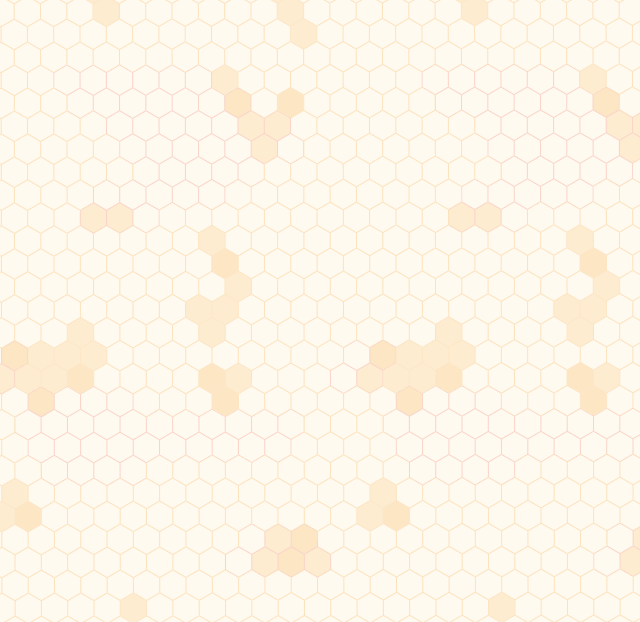
Write a WebGL 1 fragment shader that draws this pattern.

```glsl
precision highp float;

// Pale honeycomb: a staggered hexagon lattice with thin apricot outlines.
// Short random walks fill small clusters of cells, and banded noise tints
// some outlines pink; both recur every 14 columns with slight variation.

uniform vec2 u_resolution;

float hash(vec2 p) {
  return fract(sin(dot(p, vec2(127.1, 311.7))) * 43758.5453);
}

// Value noise that wraps after four lattice steps in x
float wrappedNoise(vec2 p) {
  vec2 i = floor(p);
  vec2 f = smoothstep(0.0, 1.0, p - i);
  float x0 = mod(i.x, 4.0);
  float x1 = mod(i.x + 1.0, 4.0);
  float low = mix(hash(vec2(x0, i.y)), hash(vec2(x1, i.y)), f.x);
  float high = mix(hash(vec2(x0, i.y + 1.0)), hash(vec2(x1, i.y + 1.0)), f.x);
  return mix(low, high, f.y);
}

// Inside distance to the border of an upright hexagon of width 1
float hexBorder(vec2 p) {
  p = abs(p);
  return 0.5 - max(p.x, 0.5 * p.x + 0.866 * p.y);
}

// Cell index as (half columns, rows), where x + y is always even
vec2 hexCell(vec2 p) {
  vec2 pitch = vec2(1.0, 1.732);
  vec2 evenCell = floor(p / pitch + 0.5);
  vec2 oddCell = floor(p / pitch) + 0.5;
  vec2 toEven = p - evenCell * pitch;
  vec2 toOdd = p - oddCell * pitch;
  return 2.0 * (dot(toEven, toEven) < dot(toOdd, toOdd) ? evenCell : oddCell);
}

// 1 if a random walk starting in a nearby block visits this cell
float clusterFill(vec2 cell) {
  vec2 blockSize = vec2(14.0, 5.0);
  vec2 home = floor(cell / blockSize);
  float filled = 0.0;
  for (int by = -1; by <= 1; by++) {
    for (int bx = -1; bx <= 1; bx++) {
      vec2 block = home + vec2(float(bx), float(by));
      vec2 seed = vec2(mod(block.x, 2.0), block.y) + 3.7;
      vec2 start = vec2(hash(seed), hash(seed + 5.3));
      vec2 walker = block * blockSize + floor(start * blockSize);
      walker.x += mod(walker.x + walker.y, 2.0);

      // Some copies of a cluster are missing
      float size = 1.0 + floor(6.0 * hash(seed + 9.1));
      size *= step(hash(block + 31.3), 0.9);

      float turn = floor(6.0 * hash(seed + 13.9));
      for (int i = 0; i < 6; i++) {
        vec2 gap = abs(cell - walker);
        if (float(i) < size && max(gap.x, gap.y) < 0.5) filled = 1.0;
        turn += floor(3.0 * hash(seed + 17.0 + float(i)));
        float angle = turn * 1.0472;
        walker += floor(vec2(2.0 * cos(angle), 1.155 * sin(angle)) + 0.5);
      }
    }
  }
  return filled;
}

void main() {
  // Column pitch is 1; rows run downward, with a very slight tilt
  vec2 uv = gl_FragCoord.xy / u_resolution;
  vec2 p = vec2(uv.x * 24.33 - 0.04, ((1.0 - uv.y) * 27.09 - 0.5) * 0.866);
  p += vec2(-0.0015 * p.y, 0.002 * p.x);
  float pixel = 24.33 / u_resolution.x;

  vec2 cell = hexCell(p);
  float border = hexBorder(p - cell * vec2(0.5, 0.866));

  // Cell fill in two honey shades
  float filled = clusterFill(cell);
  float dark = step(0.76, hash(vec2(mod(cell.x, 28.0), cell.y) + 0.5));
  vec3 honey = mix(vec3(0.993, 0.925, 0.815), vec3(0.988, 0.9, 0.77), dark);
  vec3 color = mix(vec3(1.0, 0.98, 0.938), honey, filled);

  // Outline: apricot, softer on fills, pink in patches along two bands
  float patches = wrappedNoise(cell / vec2(7.0, 3.0));
  patches += 0.25 * cos((cell.y - 5.0) * 6.2832 / 15.0);
  vec3 apricot = mix(vec3(0.99, 0.89, 0.75), vec3(0.99, 0.905, 0.785), filled);
  vec3 outline = mix(apricot, vec3(0.98, 0.835, 0.79), step(0.68, patches));
  float coverage = clamp((0.02 - border) / pixel + 0.5, 0.0, 1.0);

  gl_FragColor = vec4(mix(color, outline, coverage), 1.0);
}
```
